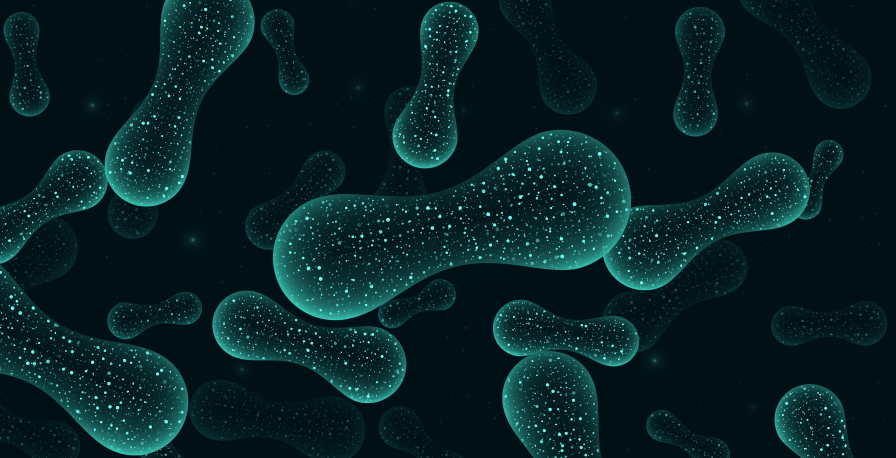
Write a Shadertoy shader that draws this pattern.

```glsl
const vec3 DEEP = vec3(0.0, 0.062, 0.082);
const vec3 TEAL = vec3(0.21, 0.73, 0.67);
const vec3 BLUE = vec3(0.08, 0.46, 0.52);
const vec3 SPARK = vec3(0.42, 0.98, 0.94);
const int FRONT_RODS = 22;
const int ALL_RODS = 30;

vec2 hash22(vec2 p) {
    vec3 a = fract(p.xyx * vec3(0.1031, 0.1030, 0.0973));
    a += dot(a, a.yzx + 33.33);
    return fract((a.xx + a.yz) * a.zy);
}

mat2 rotation(float angle) {
    float c = cos(angle), s = sin(angle);
    return mat2(c, -s, s, c);
}

// One round dot per grid cell, with random place, size and strength
float dots(vec2 p, float cellSize, float maxRadius, float seed, float pixel) {
    vec2 q = p / cellSize;
    vec2 cell = floor(q) + seed;
    vec2 spot = 0.22 + 0.56 * hash22(cell);
    vec2 kind = hash22(cell + 71.7);
    float radius = maxRadius * mix(0.35, 1.0, kind.x * kind.x);
    float soft = 0.6 * pixel / cellSize;
    float dist = length(fract(q) - spot);
    float strength = smoothstep(0.1, 0.7, kind.y);
    return (1.0 - smoothstep(radius - soft, radius + soft, dist)) * strength;
}

// Sparse soft lights drifting in the background
float softLights(vec2 p, float cellSize) {
    vec2 q = p / cellSize;
    vec2 cell = floor(q);
    vec2 spot = 0.25 + 0.5 * hash22(cell + 5.3);
    float dist = length(fract(q) - spot) * cellSize;
    float glow = 0.28 * exp(-dist * 95.0) + 0.4 * exp(-dist * dist * 90000.0);
    return glow * hash22(cell + 19.1).x;
}

// Pinched capsule along x: signed distance, position along axis, axis distance
vec3 dumbbell(vec2 q, float radius, float halfLength) {
    float x = clamp(q.x, -halfLength, halfLength);
    float t = x / halfLength;
    float waist = (1.0 - t * t) * (1.0 - t * t);
    float dist = length(q - vec2(x, 0.0));
    float localRadius = radius * (1.0 - 0.42 * waist) * (1.0 + 0.06 * t);
    return vec3(dist - localRadius, t, dist);
}

// Glow that is strong at the rim and at both ends
float rimGlow(float depth, float along, float facing) {
    float rim = 0.04 + 0.84 * exp(-3.2 * depth) + 0.12 * exp(-18.0 * depth);
    return rim * mix(0.36, 1.1, along * along) * (0.8 + 0.3 * facing);
}

vec3 drawRod(vec3 below, vec2 p, vec2 center, float angle, float radius,
             float strength, float seed, float pixel) {
    float halfLength = 1.75 * radius;
    vec2 q = rotation(angle) * (p - center);
    vec3 shape = dumbbell(q, radius, halfLength);
    float cover = 1.0 - smoothstep(-0.7 * pixel, 0.7 * pixel, shape.x);
    if (cover <= 0.0) return below;

    // Translucent body lit from below left
    float depth = clamp(-shape.x / radius, 0.0, 1.0);
    vec2 axis = vec2(cos(angle), sin(angle));
    vec2 outward = (p - center - axis * shape.y * halfLength) / max(shape.z, 0.001);
    float facing = dot(outward, normalize(vec2(-0.4, -1.0)));
    vec3 tint = mix(BLUE, TEAL, 0.35 + 0.65 * strength);
    vec3 body = mix(DEEP, tint, rimGlow(depth, shape.y, facing));
    vec3 color = mix(below, body, cover * strength * 0.94);

    // Coarse and fine specks inside
    float cellSize = mix(0.012, 0.022, radius / 0.145);
    float specks = dots(q, cellSize, 0.2, seed * 17.0, pixel);
    specks += 0.8 * dots(q + 3.1, cellSize * 0.7, 0.16, seed * 29.0, pixel);
    specks += 0.45 * dots(q + 7.7, cellSize * 0.6, 0.13, seed * 41.0, pixel);
    float inner = smoothstep(0.0, 0.08, depth);
    return mix(color, SPARK, min(specks, 1.0) * inner * strength);
}

void mainImage(out vec4 fragColor, in vec2 fragCoord) {
    float pixel = 1.0 / iResolution.y;
    float aspect = iResolution.x * pixel;
    vec2 p = fragCoord * pixel;

    // Dark water with dust
    vec3 color = DEEP * (1.06 - 0.12 * length(p / vec2(aspect, 1.0) - 0.5));
    color += SPARK * 0.1 * dots(p, 0.05, 0.05, 3.0, pixel);
    color += SPARK * softLights(p, 0.31);

    // Rods spread evenly by a low-discrepancy sequence, far ones first
    for (int i = ALL_RODS - 1; i >= 0; i--) {
        float n = float(i);
        vec2 place = fract(0.5 + n * vec2(0.5698, 0.7549));
        vec2 center = place * vec2(aspect + 0.08, 1.12) - vec2(0.04, 0.06);
        vec2 chance = hash22(vec2(n, 4.7));
        float radius = 0.145 / (1.0 + 0.165 * n);
        float strength = i < 10 ? 1.0 : mix(0.2, 0.75, chance.x);
        if (i >= FRONT_RODS) {
            radius = mix(0.055, 0.075, chance.y);
            strength = 0.22;
        }
        color = drawRod(color, p, center, 0.25 + 2.4 * n, radius, strength, n, pixel);
    }
    fragColor = vec4(color, 1.0);
}
```
